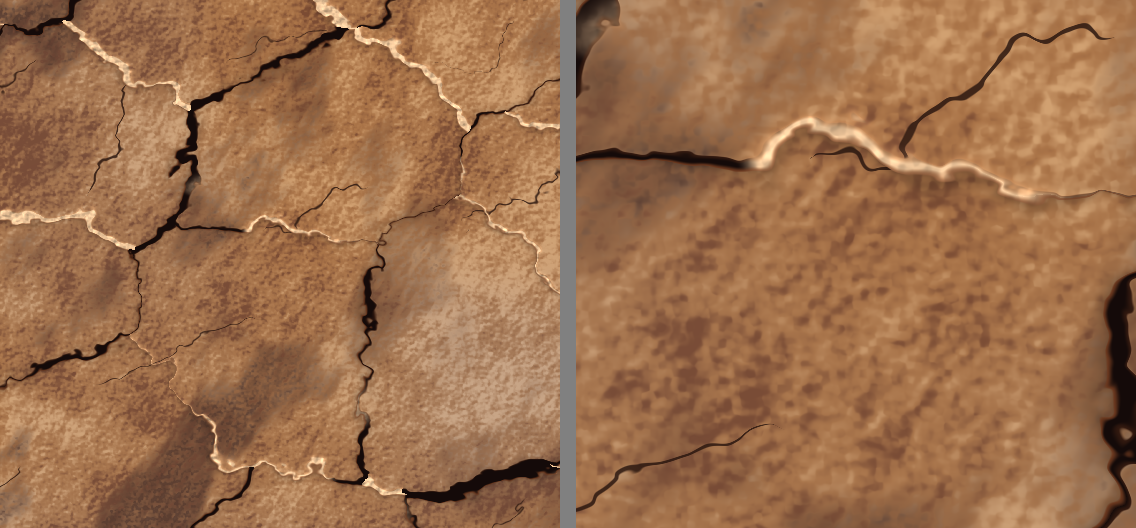
Left: the whole. Right: its middle third, enlarged.
Give the GLSL for this texture, as a WebGL 2 fragment shader.

```glsl
#version 300 es
precision highp float;
// Sunlit dry clay, split by pale and shadowed cracks, with dark stains and fine grit.
uniform vec2 u_resolution;
out vec4 fragColor;

vec3 hash3(vec2 c) {
  vec3 p = fract(c.xyx * vec3(0.1031, 0.1030, 0.0973));
  p += dot(p, p.yxz + 33.33);
  return fract((p.xxy + p.yzz) * p.zyx);
}

// Soft cellular noise: values of scattered points blended by distance
float cellNoise(vec2 p) {
  vec2 cell = floor(p), f = p - cell;
  vec2 sum = vec2(0.0);
  for (int j = -1; j <= 1; j++)
    for (int i = -1; i <= 1; i++) {
      vec2 g = vec2(i, j);
      vec3 h = hash3(cell + g);
      float near = 1.0 - smoothstep(0.0, 1.4, length(g + 0.2 + 0.6 * h.xy - f));
      float weight = near * near * near * near;
      sum += vec2(h.z, 1.0) * weight;
    }
  return sum.x / max(sum.y, 1e-5);
}

float layered(vec2 p) {
  float total = 0.0, amp = 0.533;
  for (int i = 0; i < 4; i++) {
    total += amp * cellNoise(p);
    p = mat2(1.6, 1.2, -1.2, 1.6) * p + 7.3;
    amp *= 0.5;
  }
  return total;
}

// Cell borders: x = distance to the crack rim (negative inside), yz = border normal
vec3 cracks(vec2 p, float width) {
  vec2 base = floor(p), f = p - base, home = vec2(0.0), toHome = vec2(0.0);
  float nearest = 8.0;
  for (int j = -1; j <= 1; j++)
    for (int i = -1; i <= 1; i++) {
      vec2 g = vec2(i, j);
      vec2 r = g + 0.1 + 0.8 * hash3(base + g).xy - f;
      if (dot(r, r) < nearest) { nearest = dot(r, r); toHome = r; home = g; }
    }
  vec3 best = vec3(8.0, 1.0, 0.0);
  for (int j = -2; j <= 2; j++)
    for (int i = -2; i <= 2; i++) {
      vec2 g = home + vec2(i, j);
      if (i == 0 && j == 0) continue;
      vec2 r = g + 0.1 + 0.8 * hash3(base + g).xy - f;
      vec2 n = normalize(r - toHome);
      float h = hash3(2.0 * base + home + g + 51.0).z;
      float rim = dot(0.5 * (r + toHome), n) - width * (0.25 + 0.75 * h * h);
      if (rim < best.x) best = vec3(rim, n);
    }
  return best;
}

void main() {
  vec2 p = gl_FragCoord.xy / u_resolution.y;
  float px = 1.0 / u_resolution.y;

  // Ground plane receding upward, turned so the cracks run diagonally
  float scale = 1.9 + 0.9 * p.y;
  mat2 turn = mat2(0.8, 0.6, -0.6, 0.8);
  vec2 ground = turn * vec2((p.x - 0.53) * scale, 1.2 * p.y * (1.9 + 0.45 * p.y)) + vec2(3.3, 5.6);
  vec2 bent = ground + 0.025 * sin(ground.yx * 8.0 + vec2(1.0, 4.0))
            + 0.11 * (vec2(cellNoise(ground * 7.0), cellNoise(ground * 7.0 + 31.0)) - 0.5)
            + 0.035 * (vec2(cellNoise(ground * 24.0), cellNoise(ground * 24.0 + 57.0)) - 0.5);

  // Clay tone: broad mottling, streaks and embossed grit
  vec2 slant = mat2(0.85, 0.4, -0.53, 0.92) * p;
  float mottle = layered(p * 5.0 + 3.0);
  float streak = cellNoise(slant * vec2(95.0, 40.0));
  vec2 gritAt = p * vec2(120.0, 150.0);
  float grit = cellNoise(gritAt) - cellNoise(gritAt + vec2(-0.4, 0.6));
  float fine = cellNoise(p * 210.0 + 11.0) - 0.5;
  float tone = 0.52 + 1.35 * (mottle - 0.5) + 0.32 * (streak - 0.5) + 0.3 * grit + 0.3 * fine;
  vec3 color = mix(vec3(0.47, 0.30, 0.22), vec3(0.65, 0.46, 0.31), smoothstep(0.0, 0.52, tone));
  color = mix(color, vec3(0.80, 0.64, 0.49), smoothstep(0.45, 1.05, tone));
  float warmth = cellNoise(p * 2.6 + 20.0) - 0.5;
  color *= 1.0 + warmth * vec3(0.06, -0.03, -0.22);

  // Dark stains, heavier on the left
  float stain = smoothstep(0.53, 0.73, layered(slant * vec2(6.5, 3.6) + 40.0));
  stain *= mix(1.0, 0.35, smoothstep(0.25, 0.8, p.x)) * (0.75 + 0.7 * fine + 0.5 * grit);
  color = mix(color, vec3(0.29, 0.19, 0.16), clamp(0.85 * stain, 0.0, 0.8));

  // Hairline cracks that fade in and out
  vec3 hair = cracks(bent * 1.25 + 17.0, 0.011);
  vec2 hairNormal = hair.yz * turn;
  float fade = smoothstep(0.58, 0.38, cellNoise(ground * 1.9 + 8.0));
  float hairRim = hair.x + 0.016 * fade + 0.03 * smoothstep(-0.1, 0.25, hairNormal.x * hairNormal.y);
  float hairMask = smoothstep(1.2 * px * scale, -1.2 * px * scale, hairRim);
  color = mix(color, vec3(0.17, 0.09, 0.06), 0.85 * hairMask);

  // Main cracks: lit walls when falling to the right, shadow when rising
  float taper = 0.25 + 1.2 * cellNoise(ground * 3.2 + 70.0);
  vec3 crack = cracks(bent, 0.03 * taper);
  vec2 normal = crack.yz * turn;
  float rim = crack.x / scale;
  float lit = smoothstep(-0.08, 0.08, normal.x * normal.y + 0.7 * (cellNoise(ground * 3.0 + 90.0) - 0.5));
  float side = smoothstep(-0.3, 0.3, dot(normal, vec2(0.8, 0.6)));
  color *= 1.0 - 0.22 * exp(-max(rim, 0.0) / 0.006) * mix(1.0, side, lit);
  color += 0.12 * exp(-max(rim, 0.0) / 0.003) * (1.0 - side) * vec3(1.0, 0.8, 0.6);

  float depth = smoothstep(0.0, 0.004, -rim);
  vec3 shadow = mix(mix(vec3(0.20, 0.10, 0.06), vec3(0.42, 0.22, 0.12), side), vec3(0.08, 0.04, 0.035), depth);
  vec3 wall = mix(vec3(0.74, 0.54, 0.37), vec3(0.93, 0.77, 0.60), depth) * (1.0 + 0.3 * grit + 0.2 * fine);
  wall = mix(wall, vec3(0.46, 0.27, 0.17), 0.6 * side * (1.0 - depth));
  color = mix(color, mix(shadow, wall, lit), smoothstep(px, -px, rim));

  fragColor = vec4(clamp(color, 0.0, 1.0), 1.0);
}
```
